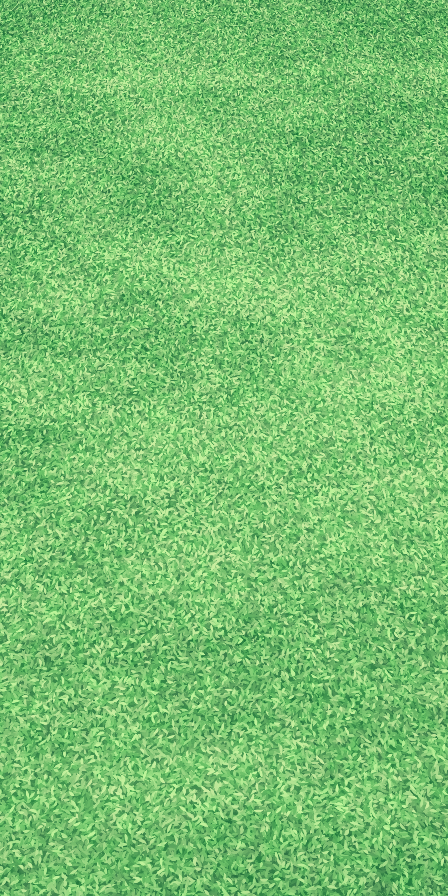
Give the GLSL for this texture, as a Shadertoy shader.

```glsl
#define BLADES_ACROSS 62.0
#define LAYERS 6
#define RECESSION 0.29
#define BLADE_LENGTH 0.78
#define BLADE_WIDTH 0.21
#define BLADE_VARIETY 0.80
#define PATCH_STRENGTH 0.42
#define VIGNETTE 0.17
#define SHADE vec3(0.19, 0.50, 0.27)
#define LEAF vec3(0.43, 0.74, 0.41)
#define STRAW vec3(0.71, 0.91, 0.58)

// Four random values per cell
vec4 hash4(vec2 cell) {
    vec4 p = fract(cell.xyxy * vec4(0.1031, 0.1030, 0.0973, 0.1099));
    p += dot(p, p.wzxy + 33.33);
    return fract((p.xxyz + p.yzzw) * p.zywx);
}

float valueNoise(vec2 p) {
    vec2 i = floor(p), f = fract(p);
    f = f * f * (3.0 - 2.0 * f);
    vec2 e = vec2(1.0, 0.0);
    return mix(mix(hash4(i).x, hash4(i + e.xy).x, f.x),
               mix(hash4(i + e.yx).x, hash4(i + e.xx).x, f.x), f.y);
}

// Soft clumps, centred on zero
float patches(vec2 p) {
    float sum = 0.0, weight = 0.5;
    for (int i = 0; i < 4; i++) {
        sum += weight * (valueNoise(p) - 0.5);
        p = p * 2.1 + 17.3;
        weight *= 0.62;
    }
    return sum;
}

// Coverage of one curved, tapered blade around the origin
float bladeCover(vec2 p, vec4 rnd, float pixel) {
    float angle = rnd.z * 3.14159;
    vec2 along = vec2(cos(angle), sin(angle));
    float halfLength = BLADE_LENGTH * mix(0.55, 1.0, rnd.x);
    float u = dot(p, along) / halfLength;
    float v = dot(p, vec2(-along.y, along.x));
    v += (rnd.y - 0.5) * 0.45 * (u * u - 0.3);
    float halfWidth = BLADE_WIDTH * (1.0 - u * u);
    float edge = 0.5 * pixel;
    return smoothstep(edge, -edge, abs(v) - halfWidth) * step(abs(u), 1.0);
}

// Lay jittered blades over each other, upper layers lighter
float grassTone(vec2 ground, float pixel) {
    float tone = 0.1;
    for (int layer = 0; layer < LAYERS; layer++) {
        float height = float(layer) / float(LAYERS - 1);
        vec2 p = ground + float(layer) * vec2(0.37, 0.61);
        vec2 home = floor(p);
        for (int k = 0; k < 9; k++) {
            vec2 cell = home + vec2(k % 3 - 1, k / 3 - 1);
            vec4 rnd = hash4(cell + 200.0 + float(layer) * 57.0);
            float cover = bladeCover(p - cell - rnd.xy, rnd, pixel);
            float bladeTone = mix(0.30, 0.72, height) + BLADE_VARIETY * (rnd.w - 0.5);
            tone = mix(tone, bladeTone, cover);
        }
    }
    return tone;
}

vec3 grassColor(float tone) {
    tone = clamp(tone, -0.1, 1.1);
    return tone < 0.5 ? mix(SHADE, LEAF, 2.0 * tone) : mix(LEAF, STRAW, 2.0 * tone - 1.0);
}

void mainImage(out vec4 fragColor, in vec2 fragCoord) {
    vec2 uv = fragCoord / iResolution.xy;
    vec2 p = vec2(fragCoord.x / iResolution.x - 0.5, fragCoord.y / iResolution.x);

    // Lawn receding towards the top
    float nearness = 1.0 - RECESSION * p.y;
    vec2 ground = vec2(p.x / nearness, -log(nearness) / RECESSION);
    float pixel = BLADES_ACROSS / (nearness * iResolution.x);
    float tone = grassTone(ground * BLADES_ACROSS, pixel);

    // Recover the contrast lost in the fine, distant blades
    tone = 0.5 + (tone - 0.47) * mix(1.0, 1.2, uv.y);

    // Wide clumps and faint pale seams across the lawn
    tone += PATCH_STRENGTH * patches(ground * vec2(3.2, 6.5) + 40.0);
    float wave = 0.012 * (valueNoise(vec2(uv.x * 4.0, 3.0)) - 0.5);
    tone += 0.13 * exp(-pow((uv.y - 0.905 - 0.02 * uv.x - wave) / 0.010, 2.0));
    tone += 0.08 * exp(-pow((uv.y - 0.665 - 0.06 * uv.x - wave) / 0.016, 2.0));

    // Darker towards the ends and corners
    vec2 off = (uv - vec2(0.48, 0.47)) * vec2(1.1, 1.9);
    tone += VIGNETTE * (0.35 - dot(off, off));

    // Slight shifts between cool and dry grass
    vec3 color = grassColor(tone);
    float hue = valueNoise(ground * BLADES_ACROSS * 0.8 + 90.0) - 0.5;
    color += hue * vec3(0.06, -0.04, 0.03);
    fragColor = vec4(clamp(color, 0.0, 1.0), 1.0);
}
```
